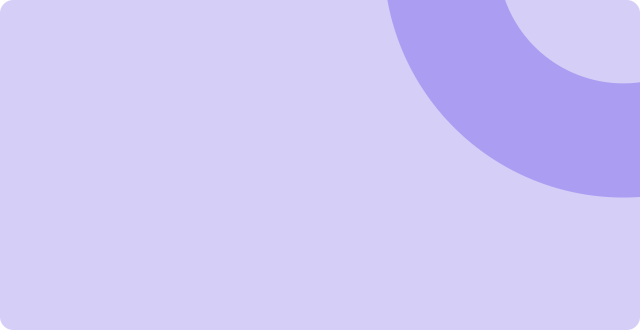
Reproduce this background procedurally as a WebGL 1 fragment shader.

```glsl
precision highp float;
// Draws a pale lavender rounded card with a violet ring cropped by its top right corner.

uniform vec2 u_resolution;

float roundedBox(vec2 p, vec2 halfSize, float radius) {
  vec2 q = abs(p) - halfSize + radius;
  return length(max(q, 0.0)) + min(max(q.x, q.y), 0.0) - radius;
}

// Antialiased coverage of a signed distance, one pixel wide.
float coverage(float dist, float pixel) {
  return clamp(0.5 - dist / pixel, 0.0, 1.0);
}

void main() {
  // Lengths are in units of the canvas height.
  float pixel = 1.0 / u_resolution.y;
  vec2 p = gl_FragCoord.xy * pixel;
  vec2 size = vec2(u_resolution.x * pixel, 1.0);

  vec3 white = vec3(1.0);
  vec3 lavender = vec3(0.837, 0.808, 0.969);
  vec3 violet = vec3(0.671, 0.62, 0.949);

  // Ring centred just above the top edge, near the right side
  vec2 ringCenter = size + vec2(-0.0505, 0.1277);
  float ring = abs(length(p - ringCenter) - 0.5533) - 0.173;
  vec3 color = mix(lavender, violet, coverage(ring, pixel));

  // Rounded card corners
  float card = roundedBox(p - 0.5 * size, 0.5 * size, 0.04);
  color = mix(white, color, coverage(card, pixel));

  gl_FragColor = vec4(color, 1.0);
}
```
